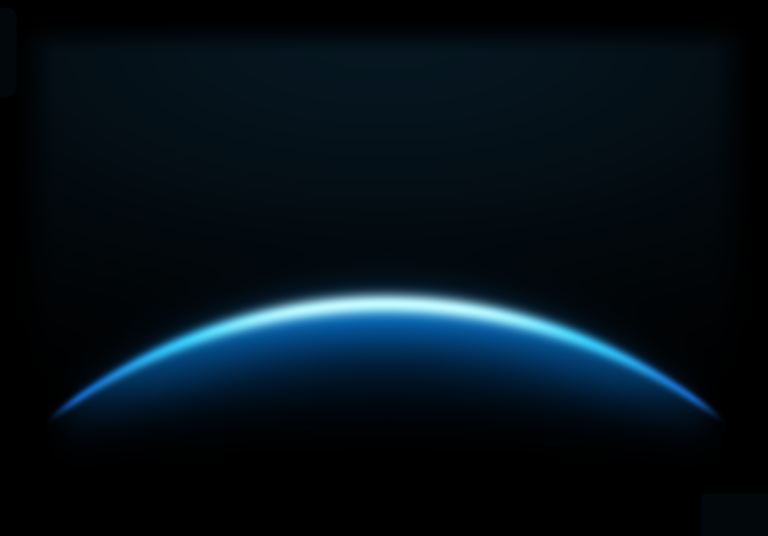
Write a WebGL 1 fragment shader that draws this background.

```glsl
precision highp float;
// A planet's glowing rim under a dim teal sky panel on black.
// One large circle gives the rim, its halo and the inner light; all three
// taper along the arc. Two faint rounded tabs sit at the canvas edges.
uniform vec2 u_resolution;

// Signed distance to a rounded box.
float roundedBox(vec2 p, vec2 halfSize, float radius) {
  vec2 q = abs(p) - halfSize + radius;
  return length(max(q, 0.0)) + min(max(q.x, q.y), 0.0) - radius;
}

float gaussian(float x, float width) {
  return exp(-x * x / (width * width));
}

// Lays one light over another without clipping.
vec3 screen(vec3 a, vec3 b) {
  return 1.0 - (1.0 - a) * (1.0 - b);
}

void main() {
  // Heights run 0..1; x is measured from the middle in the same unit.
  vec2 p = (gl_FragCoord.xy - vec2(0.5 * u_resolution.x, 0.0)) / u_resolution.y;
  float halfWidth = 0.5 * u_resolution.x / u_resolution.y;
  float pixel = 1.0 / u_resolution.y;

  // Height above the rim, and strength along the arc from tip to crown.
  vec2 fromCentre = p - vec2(0.003, -0.5885);
  float height = length(fromCentre) - 1.0215;
  float along = clamp(1.0 - pow(abs(fromCentre.x) / 0.638, 2.0), 0.0, 1.0);
  float tip = smoothstep(0.0, 0.22, along);

  // Sky panel: soft top and sides, fading downward.
  float sides = smoothstep(0.0, 0.09, halfWidth - 0.02 - abs(p.x));
  float top = 1.0 - smoothstep(0.895, 0.965, p.y);
  float fall = smoothstep(0.20, 0.93, p.y);
  float spread = 1.0 - 0.45 * pow(abs(p.x) / halfWidth, 2.0);
  vec3 sky = vec3(0.022, 0.083, 0.122) * sides * top * fall * spread;
  vec3 color = sky * smoothstep(-0.02, 0.01, height);

  // Inner light: a bright band below the rim, then a deep blue fade.
  float depth = max(-height, 0.0);
  float inside = smoothstep(0.012, -0.012, height);
  float floorFade = smoothstep(0.12, 0.30, p.y);
  vec3 band = vec3(0.010, 0.24, 0.46) * gaussian(depth, 0.085);
  vec3 deep = vec3(0.002, 0.105, 0.20) * gaussian(depth, 0.19);
  color += (band + deep) * inside * floorFade * along;

  // Halo: tight above the rim, wider below.
  float reach = height > 0.0 ? 0.024 : 0.032;
  vec3 halo = vec3(0.03, 0.26, 0.48) * exp(-abs(height) / reach);
  color = screen(color, halo * along * tip);

  // Rim line: blue tips, cyan shoulders, pale crown.
  vec3 rimColor = mix(vec3(0.07, 0.34, 0.70), vec3(0.20, 0.74, 0.95),
                      smoothstep(0.2, 0.75, along));
  rimColor = mix(rimColor, vec3(0.76, 0.97, 1.0), smoothstep(0.62, 1.0, along));
  float rim = gaussian(height, mix(0.006, 0.0185, along));
  color = screen(color, rimColor * rim * tip);

  // Edge tabs at the upper left and lower right.
  float leftTab = roundedBox(p - vec2(-halfWidth, 0.902), vec2(0.031, 0.083), 0.02);
  float rightTab = roundedBox(p - vec2(halfWidth, 0.0), vec2(0.125, 0.078), 0.008);
  float tab = 1.0 - smoothstep(-pixel, pixel * 1.5, min(leftTab, rightTab));
  color = max(color, vec3(0.004, 0.028, 0.043) * tab);

  gl_FragColor = vec4(color, 1.0);
}
```
